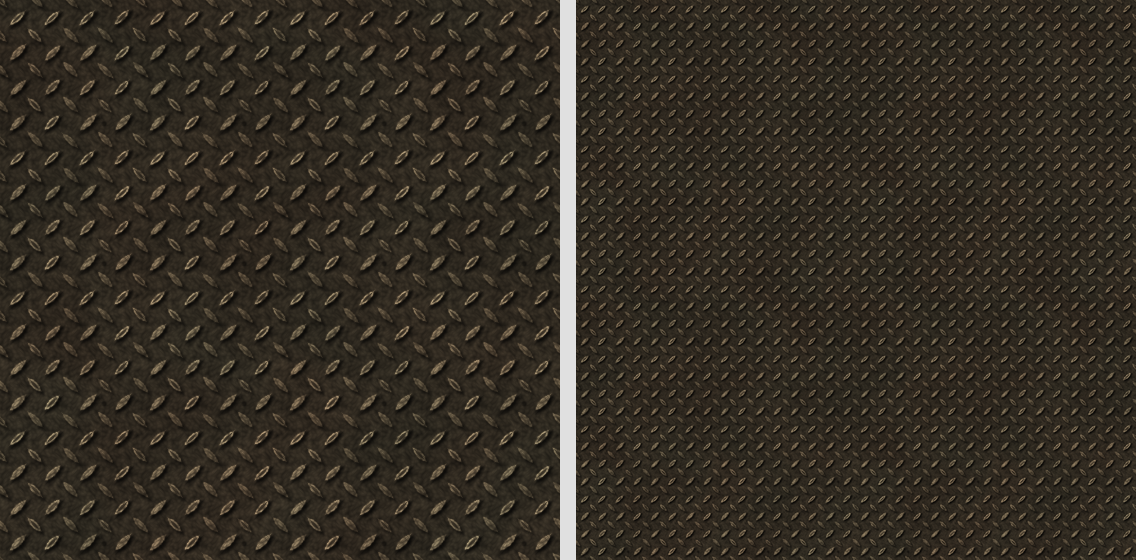
Left: one tile. Right: repeated 2 by 2.
Give the GLSL for this texture, as a WebGL 1 fragment shader.

```glsl
precision highp float;
// Dark steel tread plate: 16 by 16 bright slanted lugs, with fainter lugs of
// the opposite slant between them. Wear repeats every four cells, from wrapped
// cellular noise; broad stains over the whole tile come from layered sines.

#define REPEATS 16.0
#define WEAR_PERIOD 4.0
#define LUG_LENGTH 0.245
#define LUG_WIDTH 0.060
#define LUG_ROUND 0.040
#define SHADOW_DEPTH 0.68
#define GRAIN 0.62
#define STAIN 0.06
#define STEEL vec3(0.180, 0.158, 0.126)
#define LUG_FACE vec3(0.300, 0.258, 0.202)
#define LUG_SHINE vec3(0.570, 0.505, 0.400)

uniform vec2 u_resolution;

const float TAU = 6.2831853;

vec2 hash2(vec2 p) {
  return fract(sin(vec2(dot(p, vec2(127.1, 311.7)), dot(p, vec2(269.5, 183.3)))) * 4375.85);
}

// Distance to the nearest feature point, wrapping every `period` cells.
float cellular(vec2 p, float period) {
  vec2 cell = floor(p), local = fract(p);
  float nearest = 2.0;
  for (int y = -1; y <= 1; y++) {
    for (int x = -1; x <= 1; x++) {
      vec2 offset = vec2(float(x), float(y));
      vec2 point = offset + hash2(mod(cell + offset, period));
      nearest = min(nearest, length(point - local));
    }
  }
  return nearest;
}

// Cellular noise around zero in plate units, `density` points per lug cell.
float wear(vec2 p, float density) {
  return cellular(p * density, WEAR_PERIOD * density) - 0.45;
}

// Rounded lens along x: two arcs meeting in blunt tips.
float lensDistance(vec2 p, float halfLength, float halfWidth) {
  float radius = (halfLength * halfLength + halfWidth * halfWidth) / (2.0 * halfWidth);
  return length(vec2(p.x, abs(p.y) + radius - halfWidth)) - radius - LUG_ROUND;
}

// Lays one family of lugs over the plate; slant is +1 for / and -1 for the other.
vec3 addLugs(vec3 plate, vec2 p, float slant, float size, float shine, float grain) {
  vec2 id = mod(floor(p), WEAR_PERIOD);
  vec2 chance = hash2(id + 7.0 + 13.0 * slant);
  vec2 local = fract(p) - 0.5 - (chance - 0.5) * 0.04;
  vec2 along = normalize(vec2(slant, 1.0 + 0.12 * (chance.y - 0.5)));
  vec2 across = vec2(-along.y, along.x);
  vec2 q = vec2(dot(local, along), dot(local, across));
  vec2 drop = local - vec2(0.060, -0.070);
  vec2 s = vec2(dot(drop, along), dot(drop, across));

  float halfLength = LUG_LENGTH * size * (0.94 + 0.12 * chance.x);
  float halfWidth = LUG_WIDTH * size * (0.88 + 0.24 * chance.y);
  float d = lensDistance(q, halfLength, halfWidth) + grain * 0.022;
  float shadow = 1.0 - smoothstep(-0.06, 0.09, lensDistance(s, halfLength, halfWidth));
  plate *= 1.0 - SHADOW_DEPTH * shadow * mix(0.45, 1.0, shine);

  // Worn bright rim around a darker core; some lugs are polished right across.
  float soft = max(0.02, 0.75 * REPEATS / u_resolution.y);
  float mask = 1.0 - smoothstep(-soft, soft, d);
  float rim = 1.0 - smoothstep(0.008, 0.036, abs(d + 0.038));
  float core = 1.0 - smoothstep(-0.085, -0.05, d);
  float solid = smoothstep(0.35, 0.75, chance.x);
  float polish = rim * mix(0.95, 0.55, solid) + core * solid * 0.7;
  polish *= clamp(0.85 - 1.5 * grain, 0.2, 1.2);
  float lit = 0.5 + 0.5 * clamp(dot(local, vec2(-0.7, 0.7)) / 0.12, -1.0, 1.0);
  vec3 face = mix(LUG_FACE * mix(0.76, 1.0, shine), LUG_SHINE, polish * shine);
  face *= mix(0.78, 1.10, lit) * (1.0 - 0.3 * grain);
  face *= 1.0 - 0.22 * core * (1.0 - solid);
  return mix(plate, face, mask * mix(0.85, 1.0, shine));
}

// Broad stain fields with whole numbers of waves across the tile.
vec2 stains(vec2 uv) {
  vec2 a = uv * TAU;
  vec2 warp = a + 0.7 * sin(a.yx * 2.0 + vec2(1.3, 4.1)) + 0.3 * sin(a.yx * 5.0 + vec2(2.0, 0.6));
  float tone = sin(warp.x * 2.0 + warp.y + 0.8) + 0.6 * sin(warp.y * 3.0 - warp.x * 2.0 + 2.2);
  float warmth = sin(warp.x + warp.y * 2.0 + 3.5) + 0.7 * sin(warp.x * 3.0 - warp.y + 0.4);
  return vec2(tone, warmth) / 1.65;
}

void main() {
  vec2 uv = gl_FragCoord.xy / u_resolution;
  vec2 p = uv * REPEATS;

  // Opposed layers of warped cells break up into irregular scuffs.
  vec2 bent = p + 0.05 * sin(p.yx * TAU + vec2(0.4, 2.1)) + 0.02 * sin(p.yx * TAU * 3.0);
  float fine = wear(bent, 9.0);
  float medium = wear(bent, 5.0);
  float broad = wear(bent, 2.5);
  float grain = 0.6 * fine - 0.6 * medium + 0.4 * broad;

  // Scuffed ground, with one small pit in each wear period.
  vec3 color = STEEL * (1.0 - GRAIN * grain);
  vec2 toPit = mod(p - vec2(2.98, 0.46) + 0.5 * WEAR_PERIOD, WEAR_PERIOD) - 0.5 * WEAR_PERIOD;
  color *= 1.0 - 0.4 * (1.0 - smoothstep(0.03, 0.10, length(toPit)));

  color = addLugs(color, p + 0.5, -1.0, 0.92, 0.52, fine - 0.5 * medium);
  color = addLugs(color, p, 1.0, 1.0, 1.0, fine - 0.5 * medium);

  // Stains shift the whole plate slightly between olive and rusty brown.
  vec2 stain = stains(uv);
  color *= 1.0 + STAIN * stain.x;
  color *= mix(vec3(0.985, 1.010, 0.985), vec3(1.025, 0.985, 0.955), 0.5 + 0.5 * stain.y);
  gl_FragColor = vec4(color, 1.0);
}
```
